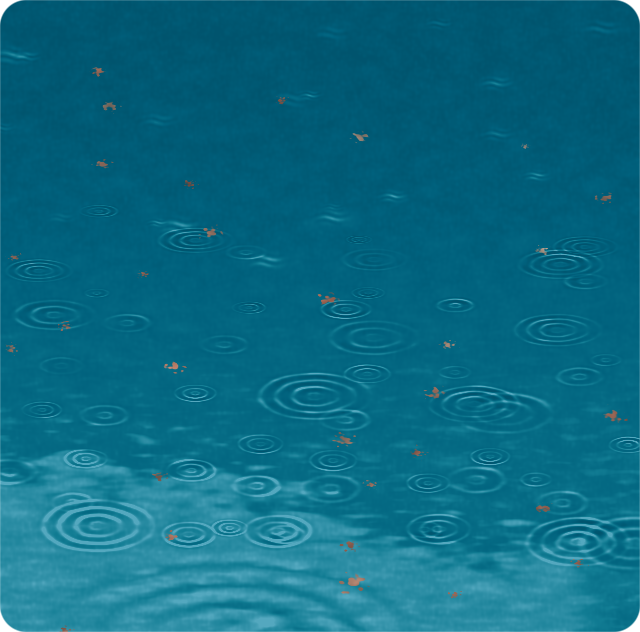
Reproduce this texture procedurally as a Shadertoy shader.

```glsl
// Raindrop rings and drifting leaves on a teal pond that reflects pale sky near the shore.

const vec3 DEEP  = vec3(0.00, 0.33, 0.43);
const vec3 TEAL  = vec3(0.00, 0.38, 0.49);
const vec3 MID   = vec3(0.02, 0.42, 0.52);
const vec3 SHEEN = vec3(0.07, 0.49, 0.58);
const vec3 SKY   = vec3(0.18, 0.56, 0.65);
const vec3 GLINT = vec3(0.33, 0.66, 0.75);
const vec3 RUST  = vec3(0.70, 0.38, 0.28);
const vec3 TAN   = vec3(0.72, 0.57, 0.48);
const vec3 PAPER = vec3(1.0);
const int DROPS = 54;
const int GLINTS = 20;
const int LEAVES = 30;

vec3 hash3(vec2 p) {
    vec3 q = fract(vec3(p.xyx) * vec3(0.1031, 0.1030, 0.0973));
    q += dot(q, q.yxz + 33.33);
    return fract((q.xxy + q.yzz) * q.zyx);
}

// Soft cellular noise, centred on zero
float cells(vec2 p) {
    vec2 id = floor(p), f = fract(p);
    float sum = 0.0;
    for (int y = -1; y <= 1; y++)
    for (int x = -1; x <= 1; x++) {
        vec2 o = vec2(x, y);
        vec2 d = o + hash3(id + o + 57.0).xy - f;
        sum += exp(-5.0 * dot(d, d));
    }
    return sum - 0.63;
}

float layeredCells(vec2 p) {
    return cells(p) + 0.5 * cells(p * 2.1 + 7.3) + 0.3 * cells(p * 4.3 + 19.1);
}

// Concentric crests in a flattened disc: positive on crests, negative in troughs
float ripple(vec2 p, vec2 centre, float radius, float squash, float rings, float seed) {
    vec2 q = (p - centre) / vec2(radius, radius * squash);
    float s = length(q);
    if (s > 1.2) return 0.0;
    float a = atan(q.y, q.x);
    s += 0.008 * sin(3.0 * a + seed) + 0.005 * sin(7.0 * a - seed);
    float crest = pow(0.5 + 0.5 * sin(6.2832 * (rings * s - 0.15)), 2.4) - 0.3;
    float fade = smoothstep(0.03, 0.25, s) * (1.0 - smoothstep(0.7, 1.08, s));
    float arc = mix(0.25, 1.0, abs(sin(a))) * (0.7 + 0.3 * sin(a + seed));
    return crest * fade * arc;
}

float rainRings(vec2 p, float aspect) {
    float sum = 0.0;
    for (int i = 0; i < DROPS; i++) {
        float n = float(i), depth = pow(n / float(DROPS), 1.25);
        vec3 h = hash3(vec2(n, 11.0));
        float x = fract(n * 0.618 + 0.3 + 0.15 * h.z) * aspect;
        vec2 c = vec2(x, 0.14 + 0.52 * depth + 0.05 * (h.x - 0.5));
        float big = step(0.7, h.y);
        float radius = (mix(0.03, 0.06, h.x) + 0.05 * big) * mix(1.15, 0.65, depth);
        float rings = 2.0 + floor(2.0 * h.z) + big;
        float power = mix(0.6, 1.7, h.z) * mix(1.0, 0.85, depth);
        sum += power * ripple(p, c, radius, mix(0.47, 0.31, depth), rings, 6.28 * h.y);
    }
    return sum;
}

// Blurred dashes where distant drops land
float farGlints(vec2 p, float aspect) {
    float sum = 0.0;
    for (int i = 0; i < GLINTS; i++) {
        float n = float(i);
        vec3 h = hash3(vec2(n, 71.0));
        vec2 c = vec2(fract(n * 0.618 + h.x * 0.3) * aspect, mix(0.56, 0.98, h.y));
        vec2 q = (p - c) / (vec2(0.02, 0.009) * mix(0.5, 1.2, h.z));
        float dashes = 0.5 + 0.5 * sin(5.0 * q.y + 1.5 * sin(2.5 * q.x) + n);
        sum += exp(-dot(q, q)) * dashes * mix(0.35, 1.0, h.x);
    }
    return sum;
}

// Ragged pale reflection in the lower part, with its dark right corner
float skyReflection(vec2 p, float streaks, float wavelets) {
    float shore = 0.26 - 0.12 * smoothstep(0.3, 0.65, p.x) + 0.012 * sin(14.0 * p.x);
    float mask = smoothstep(-0.035, 0.04, shore - p.y + 0.035 * streaks + 0.04 * wavelets);
    return mask * (1.0 - 0.8 * smoothstep(0.88, 0.97, p.x + 0.03 * streaks));
}

// Crumpled fragment whose outline follows cellular noise
float leafMask(vec2 p, vec2 centre, float size, float seed, float blur) {
    vec2 q = (p - centre) * vec2(0.75, 1.2);
    float d = length(q);
    if (d > 2.5 * size) return 0.0;
    float edge = size * (0.65 + 0.9 * cells(1.5 * q / size + 9.0 * seed));
    return 1.0 - smoothstep(-blur, blur, d - edge);
}

vec3 waterColour(float tone) {
    float t = clamp(tone, 0.0, 1.0) * 5.0;
    vec3 c = mix(DEEP, TEAL, clamp(t, 0.0, 1.0));
    c = mix(c, MID, clamp(t - 1.0, 0.0, 1.0));
    c = mix(c, SHEEN, clamp(t - 2.0, 0.0, 1.0));
    c = mix(c, SKY, clamp(t - 3.0, 0.0, 1.0));
    return mix(c, GLINT, clamp(t - 4.0, 0.0, 1.0));
}

void mainImage(out vec4 fragColor, in vec2 fragCoord) {
    vec2 p = fragCoord / iResolution.y;
    float aspect = iResolution.x / iResolution.y, pixel = 1.0 / iResolution.y;

    // Water tone: depth gradient, mottling, flat wavelets, sky reflection
    float streaks = layeredCells(p * vec2(8.0, 26.0));
    float mottle = layeredCells(p * vec2(22.0, 34.0) + 40.0);
    float wavelets = cells(p * vec2(17.0, 75.0) + 3.0) + 0.6 * cells(p * vec2(34.0, 120.0));
    float near = 1.0 - smoothstep(0.2, 0.65, p.y);
    float tone = mix(0.43, 0.04, smoothstep(0.1, 1.0, p.y)) + 0.055 * mottle;
    tone += near * (0.05 * streaks + 0.2 * max(wavelets - 0.15, 0.0));
    float sky = 0.78 + 0.05 * streaks + 0.03 * mottle + 0.08 * wavelets;
    tone = mix(tone, sky, skyReflection(p, streaks, wavelets));
    tone += 0.035 * cells(p * 130.0) + 0.02 * cells(p * vec2(190.0, 60.0));

    // Rings, dark foreground swells and distant glints
    float broken = clamp(0.8 + 0.35 * streaks + 0.3 * wavelets, 0.2, 1.3);
    tone += broken * rainRings(p, aspect);
    vec2 swayed = p + 0.003 * vec2(streaks, wavelets);
    float swell = ripple(swayed, vec2(0.36, 0.0), 0.34, 0.36, 4.0, 1.0);
    swell += ripple(swayed, vec2(0.46, -0.03), 0.16, 0.5, 3.0, 2.0);
    tone -= 0.55 * broken * swell;
    tone += 0.75 * farGlints(p, aspect);
    vec3 colour = waterColour(tone);

    // Floating leaves, larger toward the viewer
    for (int i = 0; i < LEAVES; i++) {
        float n = float(i);
        vec3 h = hash3(vec2(n, 131.0));
        vec2 c = vec2(fract(n * 0.618 + 0.5 * h.y) * aspect, 0.9 * (n + h.x) / float(LEAVES));
        float size = mix(0.014, 0.007, c.y) * mix(0.4, 1.1, h.z * h.z);
        float cover = leafMask(p, c, size, n, 0.0015 + pixel);
        vec3 tint = mix(RUST, TAN, h.y * h.y) * (0.9 + 0.25 * mottle);
        colour = mix(colour, tint, 0.85 * cover);
    }

    // Rounded card corners
    vec2 halfSize = 0.5 * vec2(aspect, 1.0);
    vec2 d = abs(p - halfSize) - halfSize + 0.042;
    float card = length(max(d, 0.0)) - 0.042;
    fragColor = vec4(mix(colour, PAPER, smoothstep(-pixel, pixel, card)), 1.0);
}
```
